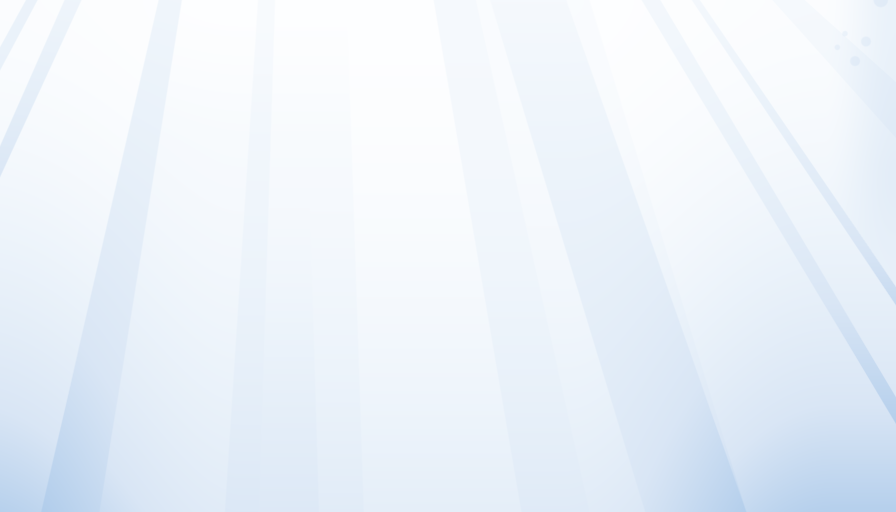
Write a Shadertoy shader that draws this background.

```glsl
// Pale blue backdrop: slanted light beams fan out from a white glow at the top.
// One scalar "depth" is summed from gradients, beams, haze and dots,
// then turned into colour by a four-step ramp from white to soft blue.

// Filled strip between two slanted edges: x at the top (left, right), x at the bottom.
float beam(vec2 p, vec2 top, vec2 bottom) {
    vec2 edge = mix(top, bottom, p.y);
    float soft = 1.0 / iResolution.x;
    return smoothstep(-soft, soft, p.x - edge.x)
         * smoothstep(-soft, soft, edge.y - p.x);
}

float disc(vec2 p, vec2 centre, float radius) {
    float soft = 1.0 / iResolution.x;
    return 1.0 - smoothstep(radius - soft, radius + soft, length(p - centre));
}

vec3 ramp(float t) {
    vec3 c = mix(vec3(0.997, 0.998, 1.0), vec3(0.92, 0.95, 0.98), clamp(t / 0.33, 0.0, 1.0));
    c = mix(c, vec3(0.85, 0.90, 0.96), clamp((t - 0.33) / 0.33, 0.0, 1.0));
    return mix(c, vec3(0.69, 0.80, 0.92), clamp((t - 0.66) / 0.34, 0.0, 1.0));
}

void mainImage(out vec4 fragColor, in vec2 fragCoord) {
    // x runs 0..1 to the right, y runs 0..1 downwards
    vec2 p = fragCoord / iResolution.xy;
    p.y = 1.0 - p.y;
    float d = p.y;

    // Base: darker downwards, most of all at both sides
    float side = smoothstep(0.18, 0.48, abs(p.x - 0.45));
    float depth = 0.02 + 0.42 * d * d + 0.48 * side * pow(d, 1.5) + 0.04 * side;

    // Beams left of the glow
    depth += beam(p, vec2(0.029, 0.042), vec2(-0.285, -0.263)) * 0.27;
    depth += beam(p, vec2(0.072, 0.091), vec2(-0.180, -0.172)) * (0.22 + 0.6 * d);
    depth += beam(p, vec2(0.177, 0.203), vec2(0.046, 0.111)) * (0.22 + 0.35 * d - 0.45 * d * d);
    depth += beam(p, vec2(0.288, 0.307), vec2(0.251, 0.289)) * 0.10;
    depth += beam(p, vec2(0.203, 0.387), vec2(0.111, 0.406)) * 0.07 * smoothstep(0.0, 0.3, d);
    depth += beam(p, vec2(0.307, 0.339), vec2(0.289, 0.356)) * 0.08 * smoothstep(0.35, 0.9, d);

    // Beams right of the glow
    depth += beam(p, vec2(0.484, 0.658), vec2(0.582, 0.833)) * 0.06;
    depth += beam(p, vec2(0.484, 0.531), vec2(0.582, 0.658)) * 0.08 * (1.0 - 0.5 * d);
    depth += beam(p, vec2(0.547, 0.632), vec2(0.720, 0.833)) * (0.08 + 0.45 * d * (1.0 - d));
    depth += beam(p, vec2(0.716, 0.737), vec2(1.059, 1.076)) * (0.16 + 0.12 * d);
    depth += beam(p, vec2(0.772, 0.781), vec2(1.154, 1.172)) * (0.15 + 0.4 * d);
    depth += beam(p, vec2(0.862, 0.898), vec2(1.374, 1.534)) * 0.10;

    // Haze at the right border, above the thin beam
    depth += 0.28 * smoothstep(0.92, 1.0, p.x) * (1.0 - smoothstep(0.3, 0.6, d))
           * step(mix(0.781, 1.172, d), p.x);

    // Ring of four dots and one cut by the top border, in units of canvas width
    vec2 q = vec2(p.x, p.y * iResolution.y / iResolution.x);
    float dots = disc(q, vec2(0.983, 0.0), 0.008);
    for (int i = 0; i < 4; i++) {
        float angle = 1.72 * float(i) - 2.07;
        float radius = (i == 1 || i == 2) ? 0.0055 : 0.003;
        vec2 centre = vec2(0.951, 0.052) + 0.0165 * vec2(cos(angle), sin(angle));
        dots += disc(q, centre, radius);
    }
    depth += 0.2 * dots;

    fragColor = vec4(ramp(depth), 1.0);
}
```
